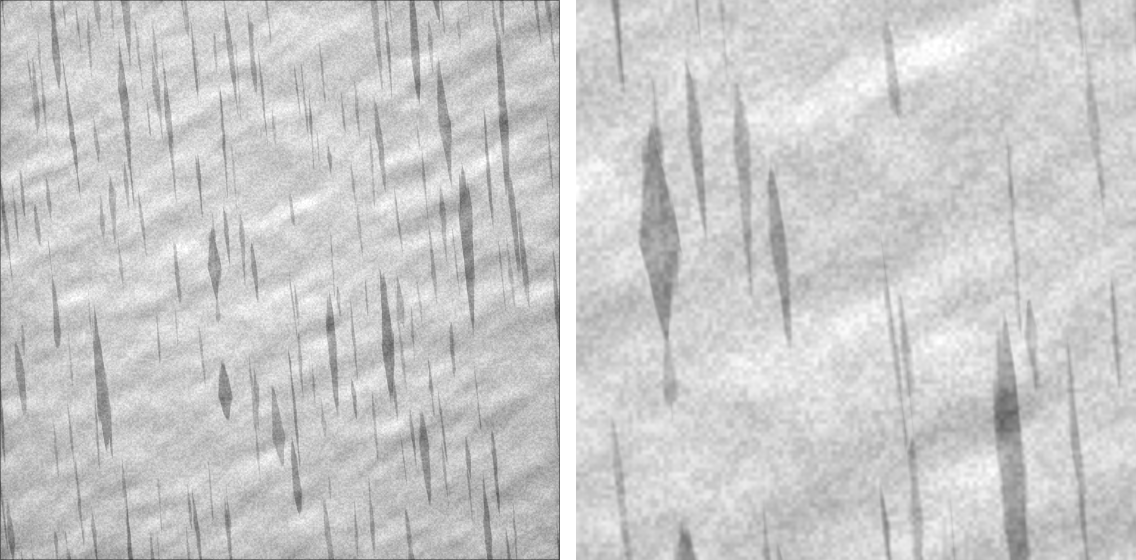
Left, the full canvas; right, a detail of the centre.
A WebGL 1 fragment shader for this texture:

```glsl
precision highp float;

uniform vec2 u_resolution;

vec2 hash2(vec2 p) {
  vec3 q = fract(p.xyx * vec3(0.1031, 0.1030, 0.0973));
  q += dot(q, q.yzx + 33.33);
  return fract((q.xx + q.yz) * q.zy);
}

float noise(vec2 p) {
  vec2 cell = floor(p);
  vec2 f = fract(p);
  f = f * f * (3.0 - 2.0 * f);
  return mix(mix(hash2(cell).x, hash2(cell + vec2(1.0, 0.0)).x, f.x),
             mix(hash2(cell + vec2(0.0, 1.0)).x, hash2(cell + 1.0).x, f.x), f.y);
}

float fbm(vec2 p) {
  float sum = 0.0;
  float weight = 0.5;
  for (int i = 0; i < 4; i++) {
    sum += weight * noise(p);
    p = mat2(1.6, 1.2, -1.2, 1.6) * p + 7.1;
    weight *= 0.5;
  }
  return sum;
}

// One jittered, leaning spindle per grid cell; returns the darkest cover
float streaks(vec2 p, vec2 cell, float halfWidth, float density, float seed) {
  vec2 q = vec2(p.x + 0.095 * p.y, p.y);
  float fibre = noise(vec2(q.x * 260.0, q.y * 5.0) + seed) - 0.5;
  float ragged = 0.0022 * (noise(q * vec2(220.0, 45.0) + seed) - 0.5);
  float cover = 0.0;
  for (int j = -1; j <= 1; j++) {
    for (int i = -1; i <= 1; i++) {
      vec2 id = floor(q / cell) + vec2(float(i), float(j));
      vec2 jitter = hash2(id + seed);
      vec2 size = hash2(id + seed + 37.0);
      vec2 shape = hash2(id + seed + 71.0);
      vec2 tone = hash2(id + seed + 113.0);
      vec2 d = q - (id + jitter) * cell;
      d.x += (shape.x - 0.5) * 0.07 * d.y;

      // Distance from the belly to the tip, 0 to 1
      float along = d.y / (cell.y * mix(0.25, 0.75, size.x)) + 0.3 * fibre;
      float belly = shape.y - 0.5;
      float u = abs(along - belly) / (1.0 + sign(along - belly) * -belly);
      float left = clamp(1.0 - u, 0.0, 1.0);
      float width = halfWidth * mix(0.5, 1.4, size.y * size.y) * pow(left, mix(0.4, 1.5, tone.y));

      float ink = 1.0 - smoothstep(-0.0018, 0.0018, abs(d.x) - width + ragged);
      ink *= smoothstep(0.0, 0.2, left) * mix(0.6, 1.0, tone.x);
      cover = max(cover, ink * step(hash2(id + seed + 151.0).x, density));
    }
  }
  return cover;
}

void main() {
  vec2 p = gl_FragCoord.xy / u_resolution;

  // Unevenly lit ground with soft slanting wrinkles
  vec2 fromLight = p - vec2(0.43, 0.66);
  float grey = 0.835 - 0.2 * dot(fromLight, fromLight);
  vec2 wrinkle = mat2(0.88, -0.47, 0.47, 0.88) * p * vec2(1.0, 1.0);
  wrinkle *= vec2(11.0, 24.0);
  grey += 0.32 * (fbm(wrinkle) - fbm(wrinkle + vec2(0.15, 0.45)));
  grey += 0.06 * (fbm(p * 9.0 + 20.0) - 0.47);

  // Fine, medium and broad streaks
  float fine = streaks(p, vec2(0.048, 0.105), 0.0033, 0.55, 3.0);
  float medium = streaks(p, vec2(0.075, 0.15), 0.0052, 0.6, 211.0);
  float broad = streaks(p, vec2(0.115, 0.22), 0.0092, 0.55, 419.0);
  float ink = max(max(0.75 * fine, 0.95 * medium), broad);
  ink = min(ink + 0.2 * min(fine, max(medium, broad)), 1.1);
  grey -= 0.27 * ink * mix(0.8, 1.1, noise(p * vec2(60.0, 25.0)));

  // Paper grain
  grey += 0.11 * (noise(p * 380.0) - 0.5) + 0.07 * (noise(p * 240.0 + 50.0) - 0.5);

  // Dim margin and thin dark rim
  vec2 inset = min(p, 1.0 - p);
  float edge = min(inset.x, inset.y);
  grey -= 0.08 * exp(-inset.x * 130.0) + 0.04 * exp(-inset.y * 130.0);
  grey *= mix(0.6, 1.0, smoothstep(0.0005, 0.0028, edge));

  gl_FragColor = vec4(vec3(clamp(grey, 0.0, 1.0)), 1.0);
}
```
